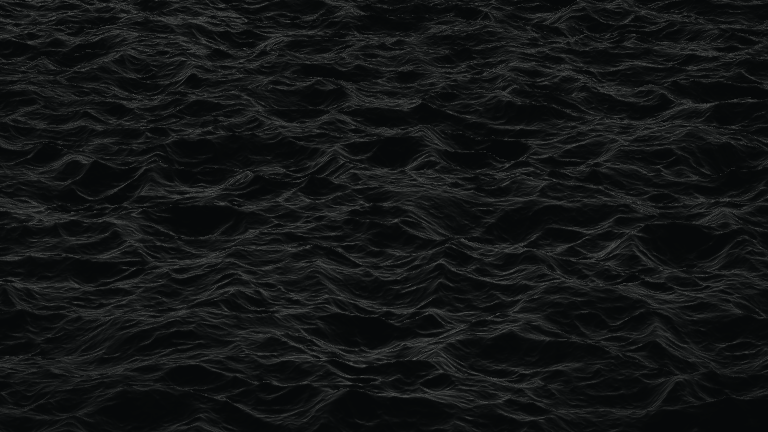
Write a WebGL 1 fragment shader that draws this texture.

```glsl
precision highp float;
uniform vec2 u_resolution;

const vec3 DEEP_WATER = vec3(0.024, 0.032, 0.034);
const vec3 SKY_LIGHT = vec3(0.300, 0.308, 0.302);
const float CAMERA_HEIGHT = 10.0;
const float CAMERA_TILT = 0.32;
const float LENS = 0.18;
const float CREST_LEVEL = 0.35;
const float TROUGH_LEVEL = -0.5;
const float SWELL_HEIGHT = 0.36;
const float WAVE_HEIGHT = 0.27;
const float WAVE_DECAY = 0.43;
const float CREST_SOFTNESS = 0.004;
const float FRESNEL_POWER = 2.9;
const float GUST_STRENGTH = 0.5;
const mat2 OCTAVE_TURN = mat2(1.57, 1.07, -1.07, 1.57);
const int MARCH_STEPS = 28;
const int REFINE_STEPS = 4;
const int SAMPLES = 2;

float hash(vec2 p) {
  vec3 a = fract(vec3(p.xyx) * 0.1031);
  a += dot(a, a.yzx + 33.33);
  return fract((a.x + a.y) * a.z);
}

float noise(vec2 p) {
  vec2 i = floor(p);
  vec2 f = fract(p);
  f = f * f * f * (f * (f * 6.0 - 15.0) + 10.0);
  float low = mix(hash(i), hash(i + vec2(1.0, 0.0)), f.x);
  float high = mix(hash(i + vec2(0.0, 1.0)), hash(i + 1.0), f.x);
  return mix(low, high, f.y);
}

// Rounded troughs and pointed crests
float crest(vec2 p) {
  float n = 2.0 * noise(p) - 1.0;
  return 0.7 - sqrt(n * n + CREST_SOFTNESS);
}

float swell(vec2 p) {
  return SWELL_HEIGHT * (noise(p * vec2(0.5, 0.75) + 31.0) - 0.5);
}

// Broad waves, enough to find where a ray lands
float coarseSea(vec2 p) {
  float h = swell(p);
  float amp = WAVE_HEIGHT;
  p *= vec2(0.8, 1.1);
  for (int i = 0; i < 4; i++) {
    h += amp * (crest(p) - 0.4);
    p = OCTAVE_TURN * p + 17.3;
    amp *= WAVE_DECAY;
  }
  return h;
}

// The same waves with ripples for shading
float fineSea(vec2 p) {
  float h = swell(p);
  float amp = WAVE_HEIGHT;
  p *= vec2(0.8, 1.1);
  for (int i = 0; i < 6; i++) {
    h += amp * (crest(p) - 0.4);
    p = OCTAVE_TURN * p + 17.3;
    amp *= WAVE_DECAY;
  }
  return h;
}

// Walk down the ray, then bisect the crossing
vec3 findSurface(vec3 ray) {
  vec3 eye = vec3(50.0, CAMERA_HEIGHT, 20.0);
  float near = (CREST_LEVEL - CAMERA_HEIGHT) / ray.y;
  float far = (TROUGH_LEVEL - CAMERA_HEIGHT) / ray.y;
  float stride = (far - near) / float(MARCH_STEPS);
  float t = near;
  for (int i = 0; i < MARCH_STEPS; i++) {
    vec3 p = eye + ray * t;
    if (p.y < coarseSea(p.xz)) break;
    t += stride;
  }
  float above = t - stride;
  float below = t;
  for (int i = 0; i < REFINE_STEPS; i++) {
    float middle = 0.5 * (above + below);
    vec3 p = eye + ray * middle;
    if (p.y < coarseSea(p.xz)) below = middle;
    else above = middle;
  }
  return eye + ray * 0.5 * (above + below);
}

vec3 seaColor(vec2 q) {
  vec3 ray = vec3(q.x * LENS, q.y * LENS - CAMERA_TILT, 1.0);
  vec3 p = findSurface(ray);
  vec2 e = vec2(0.022, 0.0);
  float h = fineSea(p.xz);
  vec2 slope = vec2(fineSea(p.xz + e.xy), fineSea(p.xz + e.yx)) - h;
  vec3 normal = normalize(vec3(-slope.x, e.x, -slope.y));

  // Grazing faces mirror the sky, steep near faces stay dark
  float facing = clamp(dot(normal, -normalize(ray)), 0.0, 1.0);
  float mirror = pow(1.0 - facing, FRESNEL_POWER);
  float gust = noise(p.xz * vec2(0.3, 0.16) + 7.0) - 0.5;
  float exposure = 1.0 + GUST_STRENGTH * gust + 0.3 * q.y - 0.15 * q.x * q.x;
  return mix(DEEP_WATER, SKY_LIGHT, clamp(mirror * exposure, 0.0, 1.0));
}

void main() {
  vec3 color = vec3(0.0);
  for (int i = 0; i < SAMPLES; i++) {
    float shift = (float(i) + 0.5) / float(SAMPLES) - 0.5;
    vec2 pixel = gl_FragCoord.xy + vec2(0.5 * shift, shift);
    color += seaColor((pixel - 0.5 * u_resolution) / u_resolution.y);
  }
  gl_FragColor = vec4(color / float(SAMPLES), 1.0);
}
```
